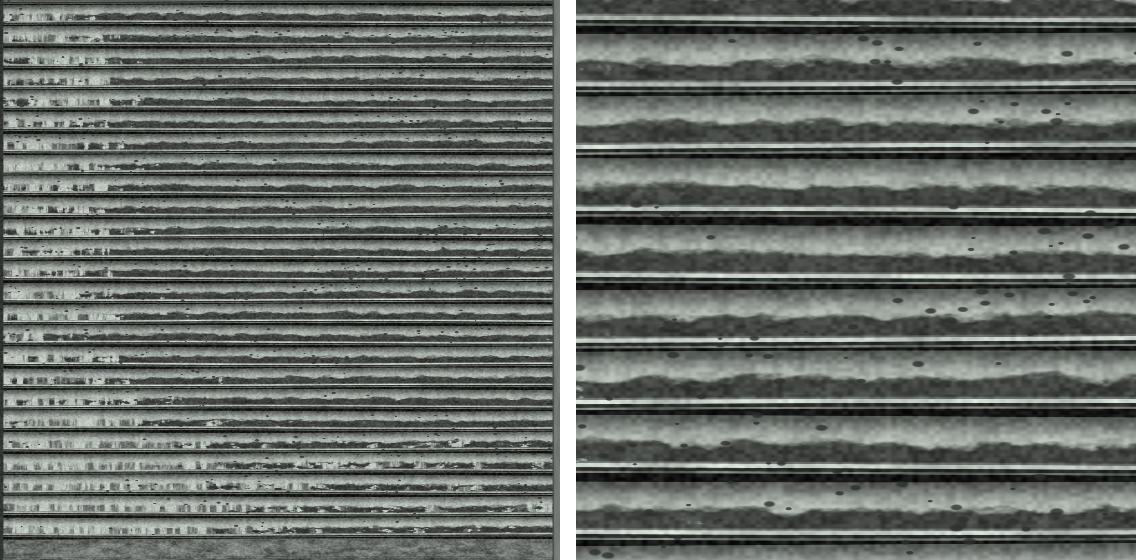
Left: the whole. Right: its middle third, enlarged.
This texture is drawn by a Shadertoy shader. Its source:

```glsl
// A weathered steel roller shutter: stacked horizontal slats between two jambs.
// Each slat is a shaded profile with a dark curved band, a lit lip and a seam;
// layered noise flakes the band and cellular noise scatters small pits.

#define SLATS 26.23         // slats over the canvas height
#define SEAM_OFFSET 0.2     // part of a slat visible above the first seam
#define LEFT_JAMB 0.006
#define RIGHT_JAMB 0.988
#define BAND_LIGHT 0.235    // brightness of the dark band
#define FACE_LIGHT 0.67     // brightness of the lit slat face
#define GRAIN 0.13
#define PIT_CELLS vec2(95.0, 190.0)
#define PIT_SHARE 0.13
#define STEEL_TINT vec3(0.98, 1.025, 0.985)

float hash(vec2 p) {
    p = fract(p * vec2(0.1731, 0.2713));
    p += dot(p, p.yx + 23.7);
    return fract(p.x * p.y * 17.3);
}

float valueNoise(vec2 p) {
    vec2 i = floor(p), f = fract(p);
    f = f * f * (3.0 - 2.0 * f);
    return mix(mix(hash(i), hash(i + vec2(1, 0)), f.x),
               mix(hash(i + vec2(0, 1)), hash(i + vec2(1, 1)), f.x), f.y);
}

float layeredNoise(vec2 p) {
    float sum = 0.0, weight = 0.5;
    for (int i = 0; i < 4; i++) {
        sum += weight * valueNoise(p);
        p = p * 2.03 + 11.7;
        weight *= 0.55;
    }
    return sum / 1.01;
}

// Soft-edged stripe of the given half width
float stripe(float x, float centre, float halfWidth, float blur) {
    return 1.0 - smoothstep(halfWidth - blur, halfWidth + blur, abs(x - centre));
}

// Sparse dents: one random dot in some of the cells
float pits(vec2 uv) {
    vec2 p = uv * PIT_CELLS, cell = floor(p);
    float mask = 0.0;
    for (int y = -1; y <= 1; y++)
    for (int x = -1; x <= 1; x++) {
        vec2 c = cell + vec2(x, y);
        vec2 centre = c + vec2(hash(c + 3.1), hash(c + 47.9));
        float clump = smoothstep(0.35, 0.7, valueNoise(c * vec2(0.09, 0.16)));
        float present = step(hash(c + 91.3), PIT_SHARE * clump);
        float radius = mix(0.15, 0.5, hash(c + 17.0));
        mask = max(mask, present * (1.0 - smoothstep(radius * 0.5, radius, length(p - centre))));
    }
    return mask;
}

void mainImage(out vec4 fragColor, in vec2 fragCoord) {
    vec2 uv = fragCoord / iResolution.xy;
    vec2 pixel = 1.0 / iResolution.xy;
    float down = 1.0 - uv.y;
    float row = down * SLATS - SEAM_OFFSET;
    row += 0.03 * sin(uv.x * 5.0 + floor(row) * 1.7);
    float id = floor(row), f = fract(row);
    float blur = 0.5 * SLATS * pixel.y;

    // Noise fields: fine grain, flakes and upright run marks
    float grain = valueNoise(uv * vec2(310.0, 430.0)) - 0.5;
    float flakes = layeredNoise(vec2(uv.x * 48.0, row * 4.5 + id * 7.0));
    float runs = layeredNoise(vec2(uv.x * 110.0, row * 0.9 + 40.0));
    float patches = layeredNoise(vec2(uv.x * 7.0, id * 3.7));

    // Curved face, shadowed below the seam
    float light = mix(0.32, FACE_LIGHT, smoothstep(0.02, 0.42, f));
    light += 0.05 * smoothstep(0.5, 1.0, down) + 0.12 * (runs - 0.5);

    // Dark band, worn away towards the left and the lowest slats
    float cover = mix(0.42, 0.93, smoothstep(0.08, 0.32 + 0.35 * down, uv.x));
    cover -= 0.36 * smoothstep(0.7, 0.86, down) - 0.4 * (patches - 0.5);
    float leftSide = 1.0 - smoothstep(0.1, 0.6, uv.x);
    float wear = mix(flakes, runs, 0.45 * leftSide);
    float jag = f + 0.3 * (flakes - 0.5);
    float band = smoothstep(0.42, 0.54, jag) * (1.0 - smoothstep(0.75, 0.82, f));
    float paint = smoothstep(-0.07, 0.07, cover - wear);
    float worn = mix(0.4, 0.76, smoothstep(0.3, 0.65, runs));
    light = mix(light, mix(worn, BAND_LIGHT + 0.16 * (flakes - 0.4), paint), band);

    // Ledge, lit lip, crease and seam
    float gleam = valueNoise(vec2(uv.x * 26.0, id * 5.3));
    float midHeight = smoothstep(0.3, 0.5, down) * (1.0 - smoothstep(0.65, 0.85, down));
    light = mix(light, 0.4 + 0.1 * leftSide, smoothstep(0.76, 0.8, f));
    light = mix(light, 0.56 + 0.2 * gleam + 0.12 * midHeight, stripe(f, 0.835, 0.035, blur));
    light = mix(light, 0.17, stripe(f, 0.895, 0.03, blur));
    light = mix(light, 0.3 + 0.25 * gleam, stripe(f, 0.935, 0.015, blur));
    float seamDistance = min(f, 1.0 - f);
    light = mix(light, 0.08, stripe(seamDistance, 0.0, 0.045, blur));

    // Surface dirt
    light += GRAIN * grain;
    light = mix(light, 0.18, 0.8 * pits(uv));

    // Grimy bottom rail and shaded top edge
    float rail = smoothstep(25.04, 25.14, row);
    light = mix(light, 0.2 + 0.42 * flakes + 0.15 * grain, 0.85 * rail);
    light = mix(light, 0.22, 0.6 * (1.0 - smoothstep(-0.1, 0.0, row)));

    // Side jambs with their dark gaps
    float leftMask = 1.0 - smoothstep(LEFT_JAMB - pixel.x, LEFT_JAMB + pixel.x, uv.x);
    float rightMask = smoothstep(RIGHT_JAMB - pixel.x, RIGHT_JAMB + pixel.x, uv.x);
    light = mix(light, 0.2 + 0.1 * grain, leftMask);
    light = mix(light, 0.47 + 0.12 * (runs - 0.5), rightMask);
    light = mix(light, 0.27, stripe(uv.x, RIGHT_JAMB, 0.0012, pixel.x));

    fragColor = vec4(clamp(light * STEEL_TINT, 0.0, 1.0), 1.0);
}
```
